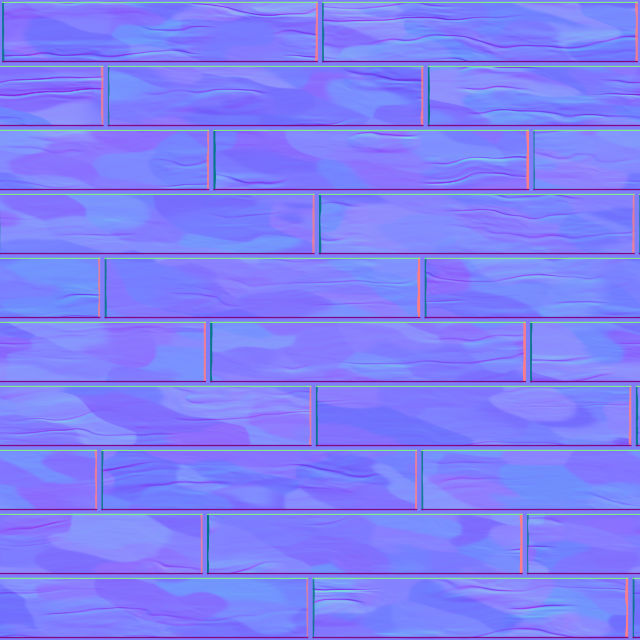
Write a Shadertoy shader that draws this texture map.

```glsl
// Tangent-space normal map of long, staggered planks with split, chiselled faces.
#define GRID vec2(2.0, 10.0)          // planks across and down
#define ROW_SHIFT 0.33                // stagger per row, in plank lengths
#define HALF_SIZE vec2(0.2468, 0.0475) // plank half extents
#define BEVEL_SIDE vec2(0.0036, 0.0046) // left, right bevel widths
#define BEVEL_ENDS vec2(0.0024, 0.0021) // bottom, top bevel widths
#define CRACK_ROWS 28.0               // crack lines per canvas height
#define CRACK_DEPTH 0.0012
#define GRAIN_DEPTH 0.0026
#define FACET_TILT vec2(0.13, 0.17)
#define SLOPE_STEP 0.0009
#define GAP_COLOR vec3(0.50, 0.49, 0.98)

float hash(vec2 p) {
    vec3 a = fract(p.xyx * 0.1031);
    a += dot(a, a.yzx + 33.33);
    return fract((a.x + a.y) * a.z);
}

vec2 hash2(vec2 p) {
    return vec2(hash(p), hash(p + 71.7));
}

float noise(vec2 p) {
    vec2 i = floor(p), f = fract(p);
    f = f * f * f * (f * (f * 6.0 - 15.0) + 10.0);
    float low = mix(hash(i), hash(i + vec2(1, 0)), f.x);
    float high = mix(hash(i + vec2(0, 1)), hash(i + vec2(1, 1)), f.x);
    return mix(low, high, f.y);
}

float fbm(vec2 p) {
    float sum = 0.0, amp = 0.5;
    for (int i = 0; i < 3; i++) {
        sum += amp * noise(p);
        p = p * 2.03 + 17.3;
        amp *= 0.5;
    }
    return sum;
}

// Lengthwise splits, steep above and shallow below, over fine grain.
float height(vec2 p, float roughness) {
    float bend = fbm(p * vec2(7.0, 22.0));
    float s = (fract(p.y * CRACK_ROWS + 1.6 * bend) - 0.5) / CRACK_ROWS;
    float w = s > 0.0 ? 0.0015 : 0.0042;
    float gate = smoothstep(0.42, 0.78, noise(p * vec2(9.0, 26.0) + 5.0));
    float crack = gate * exp(-s * s / (w * w));
    float grain = fbm(p * vec2(11.0, 55.0) + 2.0 * bend);
    return GRAIN_DEPTH * grain * (0.3 + gate * roughness)
         - CRACK_DEPTH * roughness * crack;
}

// Softly blended cells, each leaning its own way.
vec2 facetTilt(vec2 p) {
    p = vec2(p.x * 9.0, (p.y + 0.16 * p.x) * 24.0);
    p += 0.9 * vec2(noise(p * 1.3), noise(p * 1.3 + 40.0));
    vec2 cell = floor(p), tilt = vec2(0.0);
    float total = 0.0;
    for (int y = -1; y <= 1; y++)
    for (int x = -1; x <= 1; x++) {
        vec2 id = cell + vec2(x, y);
        vec2 d = id + hash2(id) - p;
        float weight = exp(-22.0 * dot(d, d));
        tilt += weight * (hash2(id + 19.0) - 0.5);
        total += weight;
    }
    return FACET_TILT * 2.0 * tilt / max(total, 1e-12);
}

// Pixel coverage of the strip 0 < d < width.
float band(float d, float width, float px) {
    return clamp(d / px + 0.5, 0.0, 1.0) * clamp((width - d) / px + 0.5, 0.0, 1.0);
}

void mainImage(out vec4 fragColor, in vec2 fragCoord) {
    vec2 uv = fragCoord / iResolution.xy;
    float px = 1.0 / iResolution.y;

    // Plank layout, rows counted from the top
    float row = floor((1.0 - uv.y) * GRID.y);
    float along = uv.x * GRID.x - row * ROW_SHIFT;
    vec2 id = vec2(mod(floor(along), GRID.x), row);
    vec2 local = vec2(fract(along) - 0.5, fract(uv.y * GRID.y) - 0.5) / GRID;
    vec2 p = local + 5.0 + 13.0 * hash2(id + 3.0);
    float roughness = mix(0.25, 1.2, hash(id + 11.0));

    // Face normal
    vec2 e = vec2(SLOPE_STEP, 0.0);
    vec2 slope = vec2(height(p + e.xy, roughness) - height(p - e.xy, roughness),
                      height(p + e.yx, roughness) - height(p - e.yx, roughness)) / (2.0 * SLOPE_STEP);
    vec3 normal = normalize(vec3(facetTilt(p) - slope + vec2(0.0, 0.015), 1.0));
    vec3 face = 0.5 + 0.5 * normal;

    // Bevels: worn sides first, then the crisp long edges
    vec2 lower = local + HALF_SIZE, upper = HALF_SIZE - local;
    vec2 wear = mix(vec2(0.55), vec2(1.0), sqrt(hash2(id + 23.0)));
    vec2 wobble = 0.7 + 0.5 * vec2(noise(p.yy * 45.0), noise(p.yy * 45.0 + 9.0));
    vec2 side = BEVEL_SIDE * wobble * wear;
    face = mix(face, vec3(0.02, 0.46, 0.53), wear.x * band(lower.x, side.x, px));
    face = mix(face, vec3(1.00, 0.49, 0.52), wear.y * band(upper.x, side.y, px));
    face = mix(face, vec3(0.50, 0.03, 0.52), band(lower.y, BEVEL_ENDS.x, px));
    face = mix(face, vec3(0.51, 0.94, 0.52), band(upper.y, BEVEL_ENDS.y, px));

    // Joints
    vec2 inside = clamp(min(lower, upper) / px + 0.5, 0.0, 1.0);
    fragColor = vec4(mix(GAP_COLOR, face, inside.x * inside.y), 1.0);
}
```
